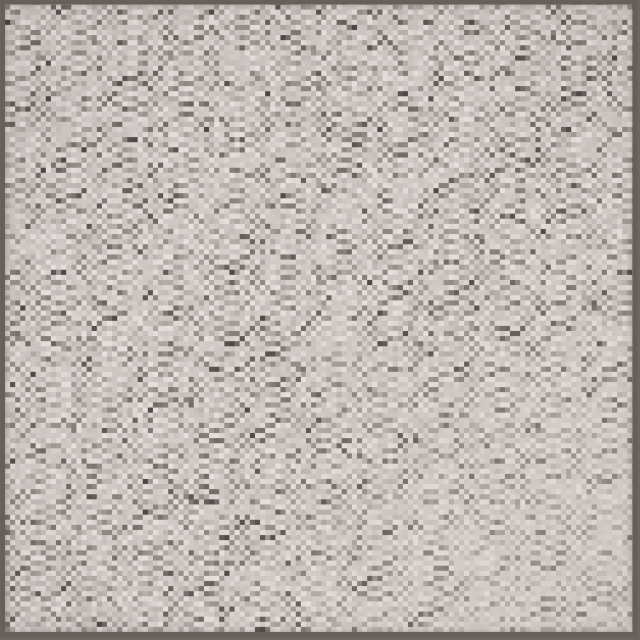
Give the GLSL for this texture, as a three.js fragment shader.

```glsl
#define CELLS 123.0
#define INNER_MIN vec2(0.0078, 0.0125)
#define INNER_MAX vec2(0.9882, 0.9930)
#define EDGE_SOFT 0.13
#define RUN_RATE 0.65
#define RUN_WAVE 0.571
#define DARK_DEPTH 0.92
#define THREAD_DARK vec3(0.31, 0.28, 0.27)
#define THREAD_LIGHT vec3(0.905, 0.882, 0.872)
#define FRAME_COLOR vec3(0.40, 0.37, 0.35)
#define GLOW_TINT vec3(0.84, 0.81, 0.77)

varying vec2 vUv;

float hash(vec2 p) {
  vec3 q = fract(p.xyx * vec3(0.1031, 0.1030, 0.0973));
  q += dot(q, q.yzx + 33.33);
  return fract((q.x + q.y) * q.z);
}

// Run index along a row: runs shift between single cells and dashes
float runIndex(vec2 cell) {
  float wave = sin(RUN_WAVE * cell.x - 0.04 * cell.y);
  return floor(RUN_RATE * cell.x + 0.61 * wave - 0.03 * cell.y);
}

// Lightness of one woven cell, 0 dark to 1 light
float cellTone(vec2 cell) {
  float run = runIndex(cell);
  float grain = hash(cell + 17.0);
  float shade = mix(hash(vec2(run, cell.y) + 5.0), grain, 0.4);
  float raised = mod(run + cell.y, 2.0);

  // Faint diagonal bands rising to the right
  float band = sin(0.85 * cell.y - 0.62 * cell.x)
             + 0.6 * sin(0.31 * cell.y - 0.23 * cell.x + 1.3);
  shade = clamp(shade + 0.06 * band, 0.0, 1.0);

  float lightTone = 1.0 - 0.19 * grain;
  float darkTone = 0.86 - DARK_DEPTH * pow(shade, 2.3);
  return clamp(mix(darkTone, lightTone, raised), 0.0, 1.0);
}

// Blend the four nearest cells over a narrow seam
float weave(vec2 gridPos) {
  vec2 p = gridPos - 0.5;
  vec2 cell = floor(p);
  vec2 f = smoothstep(0.5 - EDGE_SOFT, 0.5 + EDGE_SOFT, p - cell);
  float lower = mix(cellTone(cell), cellTone(cell + vec2(1.0, 0.0)), f.x);
  float upper = mix(cellTone(cell + vec2(0.0, 1.0)), cellTone(cell + 1.0), f.x);
  return mix(lower, upper, f.y);
}

void main() {
  vec2 inner = (vUv - INNER_MIN) / (INNER_MAX - INNER_MIN);
  float tone = weave(inner * CELLS);

  // Thread colour, slightly warmer in the midtones
  vec3 color = mix(THREAD_DARK, THREAD_LIGHT, tone);
  color -= vec3(0.0, 0.05, 0.07) * tone * (1.0 - tone);

  // Warm, washed-out glow in the lower right and gentle shading elsewhere
  float glow = 1.0 - smoothstep(0.0, 0.62, distance(vUv, vec2(0.9, 0.1)));
  color = mix(color, GLOW_TINT, 0.42 * glow);
  color *= 1.0 - 0.05 * smoothstep(0.35, 0.85, distance(vUv, vec2(0.55, 0.42)));

  // Frame with a soft shadow on its inner side
  vec2 gap = min(vUv - INNER_MIN, INNER_MAX - vUv);
  float inset = min(gap.x, gap.y);
  color *= 1.0 - 0.14 * exp(-max(inset, 0.0) / 0.005);
  vec3 frame = FRAME_COLOR + 0.03 * smoothstep(0.004, 0.012, -inset);
  color = mix(frame, color, smoothstep(-0.001, 0.001, inset));

  gl_FragColor = vec4(color, 1.0);
}
```
